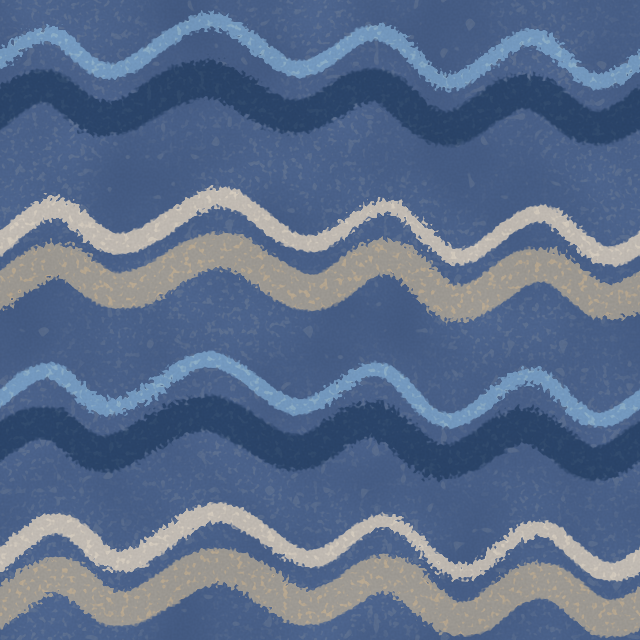
Give the GLSL for this pattern, as a three.js fragment shader.

```glsl
// Hand-painted wavy stripes in pale blue, navy, cream and sand on a mottled blue ground.
varying vec2 vUv;

vec2 gradientAt(vec2 cell, float period) {
  vec3 p = fract(mod(cell, period).xyx * vec3(0.1031, 0.1030, 0.0973));
  p += dot(p, p.yzx + 33.33);
  float angle = 6.2832 * fract((p.x + p.y) * p.z);
  return vec2(cos(angle), sin(angle));
}

// Gradient noise with a whole number of cells across, so it tiles
float noise(vec2 uv, float cells) {
  vec2 p = uv * cells, i = floor(p), f = p - i;
  vec2 u = f * f * f * (f * (f * 6.0 - 15.0) + 10.0);
  vec2 e = vec2(0.0, 1.0);
  float low = mix(dot(gradientAt(i, cells), f),
                  dot(gradientAt(i + e.yx, cells), f - e.yx), u.x);
  float high = mix(dot(gradientAt(i + e, cells), f - e),
                   dot(gradientAt(i + 1.0, cells), f - 1.0), u.x);
  return mix(low, high, u.y);
}

// Four uneven swells, eased from crest to trough and back
float wave(float x) {
  vec4 crestX = vec4(0.072, 0.326, 0.586, 0.827);
  vec4 crestY = vec4(0.031, 0.049, 0.034, 0.024);
  vec4 troughX = vec4(0.169, 0.469, 0.703, 0.938);
  vec4 troughY = vec4(-0.026, -0.024, -0.044, -0.044);
  vec4 nextX = vec4(crestX.yzw, crestX.x + 1.0);
  vec4 nextY = crestY.yzwx;
  x = fract(x - crestX.x) + crestX.x;
  float y = crestY.x;
  for (int i = 0; i < 4; i++) {
    y = mix(y, troughY[i], smoothstep(crestX[i], troughX[i], x));
    y = mix(y, nextY[i], smoothstep(troughX[i], nextX[i], x));
  }
  return y;
}

// Coverage of one stripe; fray shifts its edge in and out
float stripe(vec2 uv, float height, float swell, float halfWidth, float fray, float soft) {
  float slope = swell * (wave(uv.x + 0.002) - wave(uv.x - 0.002)) / 0.004;
  float offset = abs(uv.y - height - swell * wave(uv.x));
  float d = offset / sqrt(1.0 + slope * slope) - halfWidth + fray;
  return 1.0 - smoothstep(-soft, soft, d);
}

void main() {
  vec2 uv = vUv;

  // Dry-brush grain, and edges that are ragged in some places and clean in others
  float coarse = noise(uv, 84.0);
  float fine = noise(uv + 0.37, 170.0);
  float ragged = mix(0.004, 0.013, smoothstep(-0.2, 0.3, noise(uv, 7.0)));
  float fray = ragged * (0.5 * coarse + fine) + 0.003 * noise(uv, 23.0);
  float fleck = smoothstep(0.08, 0.38, 0.7 * coarse + 0.6 * fine);

  // Ground: cloudy blue with fine speckles and a few larger pale spots
  float cloud = noise(uv, 5.0) + 0.5 * noise(uv, 13.0);
  float spots = smoothstep(0.36, 0.46, noise(uv + 0.61, 48.0));
  float speckle = fleck * smoothstep(-0.5, 0.4, cloud);
  vec3 color = vec3(0.282, 0.373, 0.532) + 0.025 * cloud;
  color = mix(color, vec3(0.38, 0.45, 0.565), max(0.75 * speckle, 0.6 * spots));

  // Paint for each stripe
  vec3 paleBlue = mix(vec3(0.45, 0.595, 0.745), vec3(0.54, 0.67, 0.77), fleck);
  vec3 navy = mix(vec3(0.165, 0.265, 0.41), vec3(0.21, 0.31, 0.44), 0.6 * fleck);
  vec3 cream = mix(vec3(0.75, 0.725, 0.695), vec3(0.82, 0.785, 0.735), fleck);
  vec3 sand = mix(vec3(0.61, 0.595, 0.57), vec3(0.73, 0.66, 0.56), 0.85 * fleck);

  // Two stacked repeats; the lower one sits slightly tighter
  vec2 warm = uv - vec2(0.016, 0.0);
  float creamWidth = 0.0138 + 0.003 * cos(6.2832 * (uv.x - 0.16));
  for (int i = 0; i < 2; i++) {
    float row = float(i);
    float wobble = 0.006 * noise(uv + vec2(0.29 * row, 0.0), 9.0);
    vec2 shift = vec2(0.0, wobble);
    color = mix(color, navy, stripe(uv + shift + vec2(0.006, 0.0),
                0.837 - 0.523 * row, 0.83, 0.0265, fray, 0.0035));
    color = mix(color, paleBlue, stripe(uv + shift,
                0.917 - 0.529 * row, 1.0, 0.0122, fray, 0.0018));
    color = mix(color, sand, stripe(warm + shift,
                0.566 - 0.493 * row, 0.88, 0.0275, fray, 0.002));
    color = mix(color, cream, stripe(warm + shift,
                0.643 - 0.493 * row, 1.0, creamWidth, fray, 0.0018));
  }

  // Faint woven tooth over everything
  color *= 1.0 + 0.04 * noise(uv + 0.13, 256.0) + 0.03 * cloud;
  gl_FragColor = vec4(color, 1.0);
}
```
